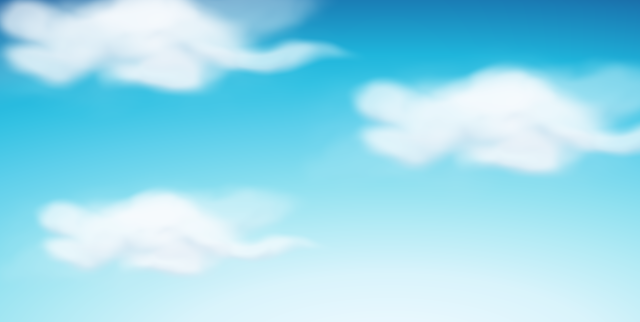
This texture is drawn by a Shadertoy shader. Its source:

```glsl
// A bright sky with three soft clouds: an elliptical glow rises from the lower
// edge through cyan to deep blue, and each cloud is a stack of feathered
// ellipses, bent by layered sines and shaded with smooth cellular noise.

vec2 hash2(vec2 cell) {
    vec2 h = vec2(dot(cell, vec2(127.1, 311.7)), dot(cell, vec2(269.5, 183.3)));
    return fract(sin(h) * 4375.85);
}

// Smooth cellular noise: rounded billows, near 1 at the cell centres
float billow(vec2 p) {
    vec2 cell = floor(p), f = p - cell;
    float sum = 0.0;
    for (int y = -1; y <= 1; y++)
    for (int x = -1; x <= 1; x++) {
        vec2 o = vec2(x, y);
        vec2 d = o + hash2(cell + o) - f;
        float k = max(0.0, 1.0 - dot(d, d));
        sum += k * k * k;
    }
    return 1.0 - exp(-1.4 * sum);
}

// Layered sines that bend the outlines
vec2 drift(vec2 p) {
    vec2 w = vec2(0.0);
    float amp = 0.04, freq = 4.0;
    for (int i = 0; i < 4; i++) {
        w += amp * sin(freq * p.yx + vec2(1.3, 4.1) * float(i + 1) + 2.0 * w.yx);
        p = mat2(0.8, -0.6, 0.6, 0.8) * p;
        amp *= 0.55;
        freq *= 1.9;
    }
    return w;
}

// Colour by distance from a flattened glow below the lower edge
vec3 sky(vec2 p) {
    const vec4 stops[9] = vec4[9](
        vec4(0.91, 0.97, 0.995, 0.11), vec4(0.85, 0.955, 0.985, 0.26),
        vec4(0.70, 0.92, 0.96, 0.41), vec4(0.56, 0.88, 0.94, 0.54),
        vec4(0.36, 0.81, 0.92, 0.72), vec4(0.20, 0.76, 0.89, 0.85),
        vec4(0.12, 0.71, 0.86, 0.94), vec4(0.10, 0.49, 0.71, 1.11),
        vec4(0.10, 0.39, 0.63, 1.18));
    float d = length((p - vec2(1.21, -0.108)) * vec2(0.38, 1.0));
    vec3 col = stops[0].rgb;
    for (int i = 1; i < 9; i++) {
        float t = (d - stops[i - 1].w) / (stops[i].w - stops[i - 1].w);
        col = mix(col, stops[i].rgb, clamp(t, 0.0, 1.0));
    }
    return col;
}

// Paint the puffs of one cloud, back to front
vec3 paintCloud(vec3 col, vec2 q) {
    // Centre and radii of each puff
    const vec4 puffs[10] = vec4[10](
        vec4(-0.10, -0.05, 1.60, 0.60), vec4(-1.40, -0.45, 0.55, 0.22),
        vec4(0.95, 0.28, 0.75, 0.28), vec4(-1.12, 0.15, 0.32, 0.23),
        vec4(-0.92, -0.23, 0.43, 0.20), vec4(1.10, -0.18, 0.80, 0.13),
        vec4(0.15, -0.36, 0.53, 0.20), vec4(0.45, -0.05, 0.57, 0.33),
        vec4(-0.02, 0.24, 0.52, 0.24), vec4(-0.27, 0.04, 0.85, 0.38));
    const float opacity[10] = float[10](
        0.18, 0.12, 0.42, 0.70, 0.78, 0.70, 0.88, 0.82, 0.72, 0.88);

    if (abs(q.x) > 2.6 || abs(q.y) > 1.2) return col;
    q += drift(q);
    float lumps = billow(q * vec2(3.0, 4.5) + 7.0);
    float wisps = billow(q * vec2(5.0, 8.0) + 19.0);
    float texture1 = 0.65 * lumps + 0.35 * wisps - 0.5;
    for (int i = 0; i < 10; i++) {
        vec2 e = (q - puffs[i].xy) / puffs[i].zw;
        float r = length(e) - 0.18 * texture1;
        float cover = opacity[i] * (1.0 - smoothstep(0.45, 1.25, r));
        float lit = smoothstep(-1.0, 0.15, e.y + 0.7 * texture1);
        vec3 tint = mix(vec3(0.85, 0.90, 0.945), vec3(0.975, 0.985, 0.995), lit);
        col = mix(col, tint, cover);
    }
    return col;
}

void mainImage(out vec4 fragColor, in vec2 fragCoord) {
    vec2 p = fragCoord / iResolution.y;
    vec3 col = sky(p);

    // Cloud centre and zoom
    const vec3 clouds[3] = vec3[3](
        vec3(0.456, 0.884, 3.1), vec3(1.564, 0.629, 3.1), vec3(0.490, 0.278, 3.88));
    for (int i = 0; i < 3; i++)
        col = paintCloud(col, (p - clouds[i].xy) * clouds[i].z);

    fragColor = vec4(col, 1.0);
}
```
